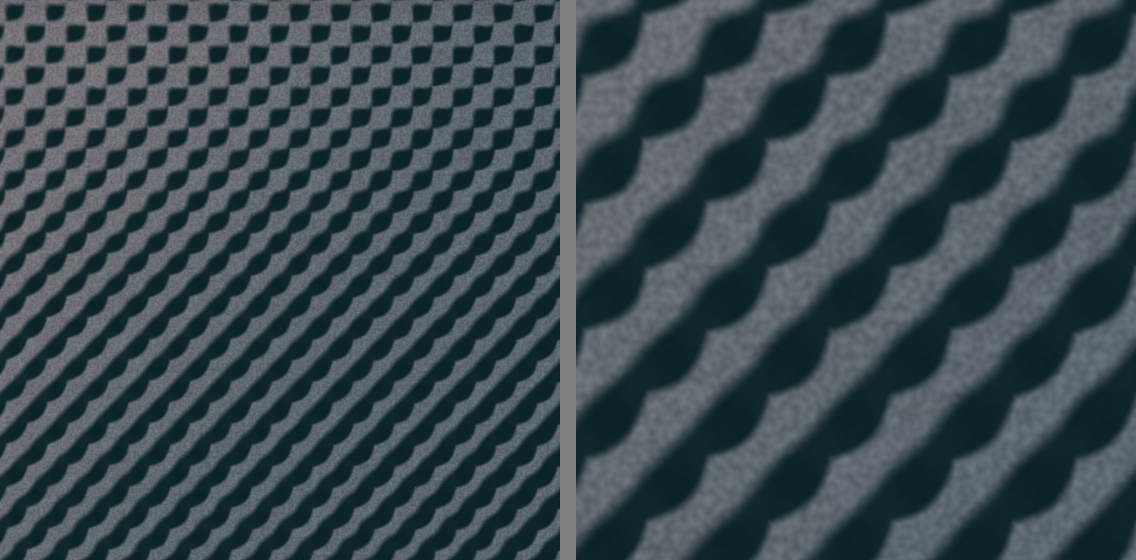
Left, the full canvas; right, a detail of the centre.
This pattern is drawn by a WebGL 1 fragment shader. Its source:

```glsl
precision highp float;
// Egg-crate foam: diagonal ridges with scalloped shadows, soft at the top left.

uniform vec2 u_resolution;

const float PI = 3.14159265;
const vec2 CELLS = vec2(13.77, 13.33);       // bumps across and down
const vec2 FIRST_BUMP = vec2(0.36, 0.26);    // first bump from the top left, in cells
const vec3 SHADOW = vec3(0.045, 0.135, 0.155);
const vec3 SHADOW_SADDLE = vec3(0.085, 0.175, 0.195);
const vec3 FOAM_WARM = vec3(0.465, 0.455, 0.475);
const vec3 FOAM_COOL = vec3(0.365, 0.405, 0.435);
const float SHARP_EDGE = 0.075;              // softness, in ridge spacings
const float SOFT_EDGE = 0.12;
const float WOBBLE = 0.045;
const float GRAIN_CELLS = 210.0;
const float GRAIN = 0.075;

vec2 hashGradient(vec2 cell) {
    vec3 p = fract(vec3(cell.xyx) * vec3(0.1031, 0.1030, 0.0973));
    p += dot(p, p.yzx + 33.33);
    float angle = 2.0 * PI * fract((p.x + p.y) * p.z);
    return vec2(cos(angle), sin(angle));
}

float gradientNoise(vec2 p) {
    vec2 i = floor(p);
    vec2 f = p - i;
    vec2 w = f * f * f * (f * (f * 6.0 - 15.0) + 10.0);
    float a = dot(hashGradient(i), f);
    float b = dot(hashGradient(i + vec2(1.0, 0.0)), f - vec2(1.0, 0.0));
    float c = dot(hashGradient(i + vec2(0.0, 1.0)), f - vec2(0.0, 1.0));
    float d = dot(hashGradient(i + 1.0), f - 1.0);
    return mix(mix(a, b, w.x), mix(c, d, w.x), w.y);
}

// x runs across the ridges, y along them; bumps sit at whole numbers.
vec2 ridgeCoords(vec2 uv) {
    vec2 cell = vec2(uv.x, 1.0 - uv.y) * CELLS - FIRST_BUMP;
    return vec2(cell.x + cell.y, cell.x - cell.y);
}

// Shadow coverage, 0 on lit foam and 1 in full shade.
float shadowMask(vec2 ridge, vec2 uv) {
    float top = smoothstep(0.4, 1.0, uv.y);
    float low = 1.0 - smoothstep(0.0, 0.5, uv.y);
    float across = fract(ridge.x + 0.5) - 0.5;
    float along = fract(ridge.y + 0.5) - 0.5;

    // Lower edge: round scallops that turn to straight teeth at the top right.
    float scallop = abs(cos(PI * along));
    float tooth = 1.0 - 2.0 * abs(along);
    float lobe = mix(scallop, tooth, top * uv.x * 0.8);
    float lower = mix(0.14, 0.03, top) + 0.05 * low
                + mix(0.17, 0.33, top) * lobe + 0.1 * (uv.x - 0.5);

    // Upper edge: nearly straight, pinched into separate spots at the top.
    float pinch = cos(2.0 * PI * (along + 0.06));
    float upper = mix(0.26, 0.12, top)
                + (mix(0.02, 0.2, top) - 0.06 * low) * pinch;

    float pixel = 1.5 * CELLS.x / min(u_resolution.x, u_resolution.y);
    float blur = 0.04 * top * (1.0 - uv.x);
    float sharp = max(SHARP_EDGE + blur, pixel);
    float soft = max(SOFT_EDGE + blur, pixel);
    return smoothstep(-sharp, sharp, lower - across)
         * smoothstep(-soft, soft, upper + across);
}

void main() {
    vec2 uv = gl_FragCoord.xy / u_resolution;
    vec2 ridge = ridgeCoords(uv);

    // Uneven moulding from bump to bump
    ridge += WOBBLE * vec2(gradientNoise(ridge * 1.3),
                           gradientNoise(ridge * 1.3 + 71.0));
    float shade = shadowMask(ridge, uv);

    // Lit foam: warm at the top left, cooler and dimmer to the lower right
    float falloff = clamp(0.65 * uv.x + 0.45 * (1.0 - uv.y), 0.0, 1.0);
    vec3 foam = mix(FOAM_WARM, FOAM_COOL, smoothstep(0.0, 0.75, falloff));
    foam *= 1.0 - 0.07 * smoothstep(0.95, 1.0, uv.y);
    foam *= 1.0 + 0.05 * gradientNoise(ridge * 0.8 + 19.0);

    // Shadows lift slightly in the saddles between bumps
    float saddle = 0.5 - 0.5 * cos(2.0 * PI * ridge.y);
    vec3 shadow = mix(SHADOW, SHADOW_SADDLE, 0.5 * saddle * (1.0 - 0.6 * uv.x));

    // Fine pores
    float grain = gradientNoise(uv * GRAIN_CELLS)
                + 0.6 * gradientNoise(uv * GRAIN_CELLS * 0.47 + 37.0);
    vec3 color = mix(foam, shadow, shade);
    color += GRAIN * grain * mix(1.0, 0.12, shade);
    gl_FragColor = vec4(color, 1.0);
}
```
